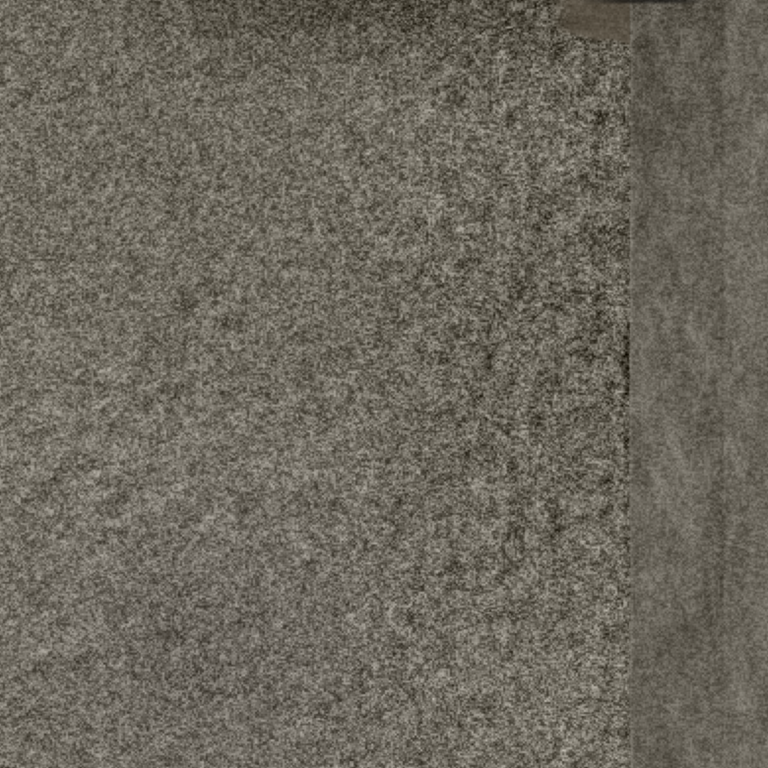
A Shadertoy shader for this texture:

```glsl
// Rough grey-brown plaster beside a smooth upright post with a narrow board.
// Plaster is relief-lit noise with scattered dents that deepen toward the
// seam; the post is stretched noise. Fine grain covers both.

float hash(vec2 p) {
    vec3 q = fract(vec3(p.xyx) * 0.1031);
    q += dot(q, q.yzx + 33.33);
    return fract((q.x + q.y) * q.z);
}

// Smooth value noise, centred on zero
float noise(vec2 p) {
    vec2 i = floor(p), f = fract(p);
    f = f * f * (3.0 - 2.0 * f);
    float low = mix(hash(i), hash(i + vec2(1, 0)), f.x);
    float high = mix(hash(i + vec2(0, 1)), hash(i + vec2(1, 1)), f.x);
    return mix(low, high, f.y) - 0.5;
}

float fbm(vec2 p, int octaves) {
    float sum = 0.0, amp = 1.0;
    for (int k = 0; k < octaves; k++) {
        sum += amp * noise(p);
        p = mat2(1.6, 1.2, -1.2, 1.6) * p + 17.3;
        amp *= 0.55;
    }
    return sum;
}

// Step from 0 to 1 with an edge of the given softness
float softStep(float edge, float x, float soft) {
    return smoothstep(edge - soft, edge + soft, x);
}

float bump(float x, float centre, float width) {
    float d = (x - centre) / width;
    return exp(-d * d);
}

// Round soft patch of light or shade
float patchAt(vec2 uv, vec2 centre, vec2 size) {
    vec2 d = (uv - centre) / size;
    return exp(-dot(d, d));
}

// Slope of the noise surface along the light direction
float relief(vec2 p, vec2 light, int octaves) {
    return fbm(p + light, octaves) - fbm(p - light, octaves);
}

// Scattered dents, one per cell: a dark side and a paler lip
float dents(vec2 p, vec2 light) {
    vec2 cell = floor(p);
    float sum = 0.0;
    for (int k = 0; k < 9; k++) {
        vec2 id = cell + vec2(k % 3 - 1, k / 3 - 1);
        vec2 centre = id + 0.2 + 0.6 * vec2(hash(id), hash(id + 57.0));
        float size = mix(0.22, 0.42, hash(id + 91.0));
        vec2 d = (p - centre) / size;
        float depth = smoothstep(0.25, 0.9, hash(id + 23.0));
        sum -= depth * exp(-dot(d, d)) * (dot(d, light) + 0.25);
    }
    return sum;
}

// Fine fibres, bent by a slow angle field
float grain(vec2 uv) {
    float angle = 5.0 * noise(uv * 22.0);
    vec2 curl = uv + 0.004 * vec2(cos(angle), sin(angle));
    return 0.18 * noise(curl * vec2(215.0, 275.0))
         + 0.09 * noise(curl * vec2(150.0, 185.0) + 41.0)
         + 0.22 * noise(uv * 390.0 + 13.0);
}

// Broad light across the wall
float wallTone(vec2 uv) {
    float tone = 0.432 + 0.022 * fbm(uv * 5.0, 2);
    tone += 0.022 * patchAt(uv, vec2(0.08, 0.46), vec2(0.35, 0.30));
    tone += 0.020 * patchAt(uv, vec2(0.58, 0.78), vec2(0.13, 0.12));
    tone += 0.025 * patchAt(uv, vec2(0.70, 0.03), vec2(0.20, 0.14));
    tone -= 0.030 * patchAt(uv, vec2(0.75, 0.60), vec2(0.25, 0.28));
    tone -= 0.020 * patchAt(uv, vec2(0.28, 0.12), vec2(0.12, 0.08));
    return tone - 0.11 * smoothstep(0.88, 1.02, uv.y) * smoothstep(0.0, 0.45, uv.x);
}

vec3 plaster(vec2 uv, float seam) {
    float border = 0.40 + 0.12 * uv.y + 0.10 * noise(uv * 7.0);
    float rough = softStep(border, uv.x, 0.14);
    vec2 warp = uv + 0.010 * vec2(noise(uv * 45.0), noise(uv * 45.0 + 9.0));
    float tone = wallTone(uv);

    // Ripples at left rise toward the right
    vec2 slant = vec2(warp.x * 24.0 + warp.y * 8.0, warp.y * 44.0 - warp.x * 18.0);
    float ripple = relief(slant, vec2(-0.15, 0.25), 2);
    float ripplePlace = patchAt(uv, vec2(0.15, 0.37), vec2(0.28, 0.20));
    tone += ripple * mix(0.02, 0.09, ripplePlace);

    // Lumps and dents, strongest along the post
    float lumps = relief(warp * vec2(42.0, 36.0), vec2(-0.28, 0.22), 2);
    tone += lumps * mix(0.02, 0.06, rough);
    float nearSeam = rough * smoothstep(0.40, 0.78, uv.x);
    float strength = mix(0.03, 0.20, nearSeam) * (0.7 + 0.3 * bump(uv.y, 0.55, 0.3));
    tone += strength * dents(warp * vec2(34.0, 25.0), vec2(0.8, -0.6));

    tone += 0.06 * fbm(uv * 75.0, 2) * (0.7 + 0.3 * rough);
    tone += grain(uv) * mix(1.0, 1.15, rough);

    // Broken shadow where the plaster meets the post
    float gap = smoothstep(-0.1, 0.25, noise(vec2(3.0, uv.y * 28.0)));
    tone -= 0.17 * gap * bump(uv.y, 0.55, 0.28) * bump(uv.x, seam - 0.003, 0.004);

    float cool = patchAt(uv, vec2(0.28, 0.16), vec2(0.28, 0.25));
    return tone + vec3(0.0, -0.018, -0.062) + cool * vec3(0.002, 0.0, 0.012);
}

vec3 post(vec2 uv, float seam, float px) {
    float board = softStep(0.942, uv.x, 0.002 + px);
    float tone = mix(0.398, 0.425, board);
    tone -= 0.05 * smoothstep(0.60, 1.0, uv.y) * mix(1.0, 0.6, board);
    tone += 0.040 * patchAt(uv, vec2(0.86, 0.38), vec2(0.04, 0.14));
    tone -= 0.030 * patchAt(uv, vec2(0.91, 0.45), vec2(0.03, 0.08));
    tone -= 0.025 * patchAt(uv, vec2(0.89, 0.15), vec2(0.05, 0.12));
    tone += 0.06 * fbm(uv * vec2(32.0, 12.0), 2);
    tone += 0.07 * fbm(uv * vec2(100.0, 36.0) + 8.0, 2);
    tone += 0.55 * grain(uv) + 0.05 * bump(uv.x, seam + 0.002, 0.002);
    tone -= 0.02 * bump(uv.x, 0.940, 0.003);
    return tone + vec3(0.0, -0.018, -0.058);
}

// Brown beam end in the top corner
vec3 beam(vec2 uv) {
    float tone = 0.35 + 0.06 * fbm(uv * vec2(12.0, 90.0), 3) + 0.3 * grain(uv);
    return tone + vec3(0.0, -0.03, -0.08);
}

void mainImage(out vec4 fragColor, in vec2 fragCoord) {
    vec2 uv = fragCoord / iResolution.xy;
    float px = 1.0 / iResolution.y;
    float seam = 0.820 + 0.002 * noise(vec2(1.0, uv.y * 9.0));
    vec3 color = plaster(uv, seam);

    float beamBase = 0.943 + 0.15 * (0.82 - uv.x) + 0.006 * noise(uv * 40.0);
    float onBeam = softStep(beamBase, uv.y, 0.003 + px) * softStep(0.730, uv.x, 0.018);
    color = mix(color, beam(uv), onBeam);
    color = mix(color, post(uv, seam, px), softStep(seam, uv.x, px));

    // Dark joint along the top edge
    float joint = softStep(0.996, uv.y, 0.003) * softStep(0.78, uv.x, 0.04);
    color *= 1.0 - 0.55 * joint * (1.0 - softStep(0.90, uv.x, 0.03));
    fragColor = vec4(clamp(color, 0.0, 1.0), 1.0);
}
```
